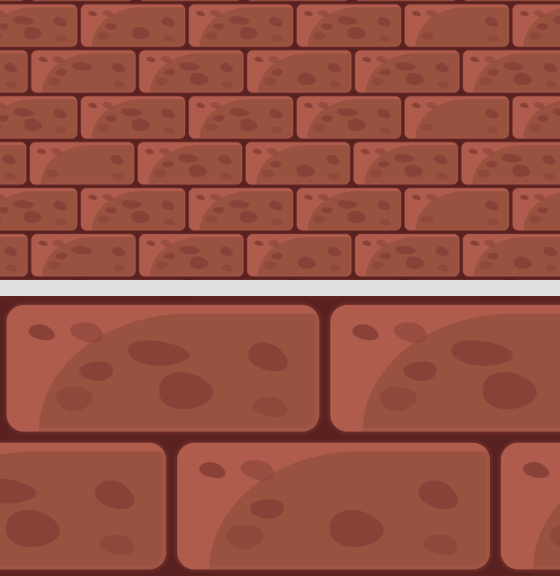
Top, the full canvas; bottom, a detail of the centre.
Write a Shadertoy shader that draws this texture.

```glsl
// Staggered courses of rounded, pitted red bricks set in dark mortar.

#define ROWS 6.095                    // courses per canvas height
#define BRICK_PITCH 2.349             // brick spacing, in course heights
#define BRICK_HALF vec2(1.135, 0.46)  // half size of a brick face
#define CORNER 0.125                  // corner radius
#define ORIGIN vec2(1.722, 0.056)     // upper left cell corner
#define STAGGER 1.079                 // shift of every second course
#define FACE_COLOR vec3(0.60, 0.32, 0.25)
#define LIGHT_COLOR vec3(0.69, 0.36, 0.30)
#define PIT_COLOR vec3(0.54, 0.26, 0.22)
#define MORTAR_DARK vec3(0.35, 0.13, 0.12)
#define MORTAR_EDGE vec3(0.40, 0.16, 0.15)

const int PIT_COUNT = 8;
const int SMALL_PIT = 2, LONG_PIT = 4, ROUND_PIT = 5;

// Pits on a brick face: centre, radii (y points down)
const vec4 PITS[PIT_COUNT] = vec4[PIT_COUNT](
    vec4(-0.88, -0.26, 0.095, 0.055),
    vec4(-0.55, -0.26, 0.115, 0.075),
    vec4(-0.48, 0.02, 0.115, 0.075),
    vec4(-0.645, 0.22, 0.13, 0.09),
    vec4(-0.04, -0.11, 0.235, 0.085),
    vec4(0.16, 0.165, 0.21, 0.125),
    vec4(0.76, -0.08, 0.15, 0.095),
    vec4(0.78, 0.28, 0.12, 0.075));

float hash(vec2 p) {
    return fract(sin(dot(p, vec2(127.1, 311.7))) * 43758.5453);
}

float roundedBox(vec2 p, vec2 halfSize, float radius) {
    vec2 q = abs(p) - halfSize + radius;
    return length(max(q, 0.0)) + min(max(q.x, q.y), 0.0) - radius;
}

// Coverage of the inside of a distance field
float fill(float d, float aa) {
    return 1.0 - smoothstep(-aa, aa, d);
}

// Tilted ellipse with a slightly uneven outline
float pitDistance(vec2 p, vec2 radii, float seed) {
    float tilt = 0.12 + 0.1 * sin(seed * 2.3);
    p = mat2(cos(tilt), -sin(tilt), sin(tilt), cos(tilt)) * p;
    vec2 q = p / radii;
    float angle = atan(q.y, q.x);
    float outline = 1.0 + 0.07 * sin(2.0 * angle + seed) + 0.04 * sin(3.0 * angle - seed);
    return (length(q) - outline) * radii.y;
}

vec3 brickFace(vec2 p, vec2 id, float odd, float aa) {
    // Broad shaded area with a curved upper left shoulder
    vec2 shoulder = min(p - vec2(0.19, 0.46), 0.0) / vec2(1.09, 0.857);
    vec3 color = mix(LIGHT_COLOR, FACE_COLOR, fill((length(shoulder) - 1.0) * 0.9, aa));

    // Some bricks lack their central pits
    bool hasLong = mod(id.x + odd, 5.0) != 3.0 && hash(id) > 0.1;
    bool hasRound = mod(id.x + 3.0 * odd, 5.0) != 3.0;

    for (int i = 0; i < PIT_COUNT; i++) {
        if (i == LONG_PIT && !hasLong) continue;
        if (i == ROUND_PIT && !hasRound) continue;
        if (i == SMALL_PIT && !hasLong && !hasRound) continue;
        bool faint = i == 1 || i == 3 || i == 7;
        float d = pitDistance(p - PITS[i].xy, PITS[i].zw, float(i));
        color = mix(color, PIT_COLOR, fill(d, aa) * (faint ? 0.6 : 1.0));
    }
    return color;
}

void mainImage(out vec4 fragColor, in vec2 fragCoord) {
    // Course units, measured downwards from the upper left
    float aa = 0.7 * ROWS / iResolution.y;
    vec2 p = vec2(fragCoord.x, iResolution.y - fragCoord.y) * ROWS / iResolution.y - ORIGIN;

    // Brick cell, with a small slip in every fourth course
    float row = floor(p.y);
    float odd = mod(row, 2.0);
    p.x += odd * STAGGER + (mod(row, 4.0) == 3.0 ? 0.032 : 0.0);
    vec2 id = vec2(floor(p.x / BRICK_PITCH), row);
    vec2 local = p - (id + 0.5) * vec2(BRICK_PITCH, 1.0);
    float d = roundedBox(local, BRICK_HALF, CORNER);

    // Mortar, face and thin lit rim
    vec3 color = mix(MORTAR_EDGE, MORTAR_DARK, smoothstep(0.012, 0.03, d));
    vec3 face = brickFace(local, id, odd, aa);
    face = mix(face, LIGHT_COLOR, 0.35 * smoothstep(-0.03 - aa, -0.03 + aa, d));
    color = mix(color, face, fill(d, aa));

    fragColor = vec4(color, 1.0);
}
```
